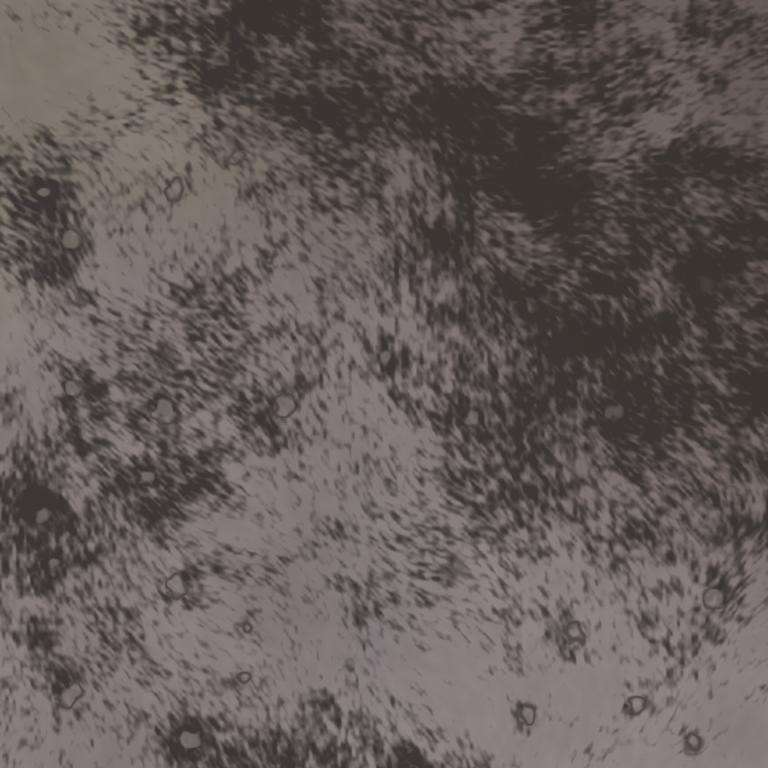
Write a WebGL 2 fragment shader that draws this texture.

```glsl
#version 300 es
precision highp float;
// Weathered, mould-stained surface: a pale mauve ground covered by dark streaky specks.
// Broad patches and warped fbm set how dense the stain is; noise smeared along a turning
// direction gives the specks, and a jittered grid scatters small ringed spots.
uniform vec2 u_resolution;
out vec4 fragColor;

float hash(vec2 p) {
    return fract(sin(dot(p, vec2(127.1, 311.7))) * 43758.5453);
}

float noise(vec2 p) {
    vec2 i = floor(p), f = fract(p);
    f = f * f * (3.0 - 2.0 * f);
    return mix(mix(hash(i), hash(i + vec2(1, 0)), f.x),
               mix(hash(i + vec2(0, 1)), hash(i + vec2(1, 1)), f.x), f.y);
}

float fbm(vec2 p) {
    float sum = 0.0, amp = 0.5;
    for (int i = 0; i < 5; i++) {
        sum += amp * noise(p);
        p = mat2(0.8, 0.6, -0.6, 0.8) * p * 2.03 + 17.3;
        amp *= 0.56;
    }
    return sum / 1.074;
}

// Noise averaged along dir, centred on zero
float streak(vec2 p, vec2 dir) {
    float sum = 0.0;
    for (int i = -2; i <= 2; i++) sum += noise(p + dir * float(i) * 0.42);
    return sum / 5.0 - 0.5;
}

// Soft round patch
float patchAt(vec2 uv, vec2 centre, vec2 size) {
    vec2 d = (uv - centre) / size;
    return exp(-dot(d, d));
}

// Scattered spots: x = stained halo, y = dark rim, z = pale core
vec3 spots(vec2 uv) {
    vec3 result = vec3(0.0);
    vec2 cell = floor(uv * 7.0);
    for (int y = -1; y <= 1; y++)
    for (int x = -1; x <= 1; x++) {
        vec2 id = cell + vec2(x, y);
        if (hash(id + 5.3) > 0.65) continue;
        vec2 centre = (id + 0.15 + 0.7 * vec2(hash(id + 1.7), hash(id + 9.2))) / 7.0;
        float radius = mix(0.007, 0.015, hash(id + 3.1));
        float d = length(uv - centre) + 0.013 * (noise(uv * 100.0) - 0.5);
        float rim = (d - radius) / 0.004;
        result = max(result, vec3(exp(-d * d / (radius * radius * 7.0)),
                                  exp(-rim * rim),
                                  1.0 - smoothstep(radius - 0.007, radius, d)));
    }
    return result;
}

void main() {
    vec2 uv = gl_FragCoord.xy / u_resolution;
    float corner = smoothstep(0.8, 1.5, uv.x * 0.8 + uv.y);
    float topLeft = patchAt(uv, vec2(0.07, 0.9), vec2(0.17, 0.17));
    float lowRight = smoothstep(0.5, 0.9, uv.x) * (1.0 - smoothstep(0.15, 0.45, uv.y));

    // Streaks run steeply at lower left and turn level towards the top right
    float angle = mix(-1.0, -0.1, smoothstep(0.5, 0.95, uv.x * 0.4 + uv.y * 0.7));
    angle += 1.5 * (noise(uv * 7.0) - 0.5) - 0.95 * lowRight;
    vec2 dir = vec2(cos(angle), sin(angle));
    float grain = 0.92 * streak(uv * 215.0, dir) + 0.6 * streak(uv * 118.0 + 31.0, dir);

    // Stain density: broad clouds, smaller clumps, level scraps in the dark corner
    vec3 spot = spots(uv) * (1.0 - 0.75 * corner);
    vec2 warp = 0.06 * vec2(noise(uv * 9.0), noise(uv * 9.0 + 50.0));
    float density = -0.16 + 0.4 * corner + 0.42 * spot.x;
    density += 1.75 * (fbm((uv + warp) * 5.0 + vec2(3.7, 8.1)) - 0.5);
    density += 0.75 * (fbm(uv * 19.0 + 60.0) - 0.5);
    density += 0.9 * corner * (fbm(uv * vec2(13.0, 30.0) + 80.0) - 0.5);
    density -= 0.42 * topLeft + 0.13 * lowRight;
    density -= 0.24 * patchAt(uv, vec2(0.46, 0.68), vec2(0.1, 0.14));
    density -= 0.2 * patchAt(uv, vec2(0.85, 0.64), vec2(0.08, 0.08));
    density += 0.22 * patchAt(uv, vec2(0.73, 0.42), vec2(0.17, 0.15));
    density += 0.22 * patchAt(uv, vec2(0.03, 0.1), vec2(0.1, 0.12));
    density += 0.2 * patchAt(uv, vec2(0.3, 0.92), vec2(0.1, 0.14));
    density += 0.25 * patchAt(uv, vec2(0.7, 0.9), vec2(0.16, 0.16));
    float stain = smoothstep(-0.36, 0.5, density + grain);
    stain = max(stain * (1.0 - 0.7 * spot.z), 0.75 * spot.y);

    // Ground: mauve below, beige at top left, dull brown at top right
    float haze = fbm(uv * 5.0 + 40.0) - 0.5;
    float beige = smoothstep(0.45, 0.85, uv.y + 0.5 * haze) * (1.0 - smoothstep(0.3, 0.65, uv.x));
    vec3 ground = mix(vec3(0.53, 0.49, 0.49), vec3(0.495, 0.465, 0.425), beige);
    ground = mix(ground, vec3(0.42, 0.375, 0.35), 0.9 * corner * (1.0 - topLeft));
    ground = mix(ground, vec3(0.51, 0.49, 0.51), 0.4 * patchAt(uv, vec2(0.49, 0.2), vec2(0.08, 0.2)));
    ground += 0.1 * haze + 0.03 * streak(uv * 110.0 + 70.0, dir);

    vec3 dark = mix(vec3(0.235, 0.215, 0.21), vec3(0.225, 0.205, 0.185), corner);
    fragColor = vec4(mix(ground, dark, stain), 1.0);
}
```
